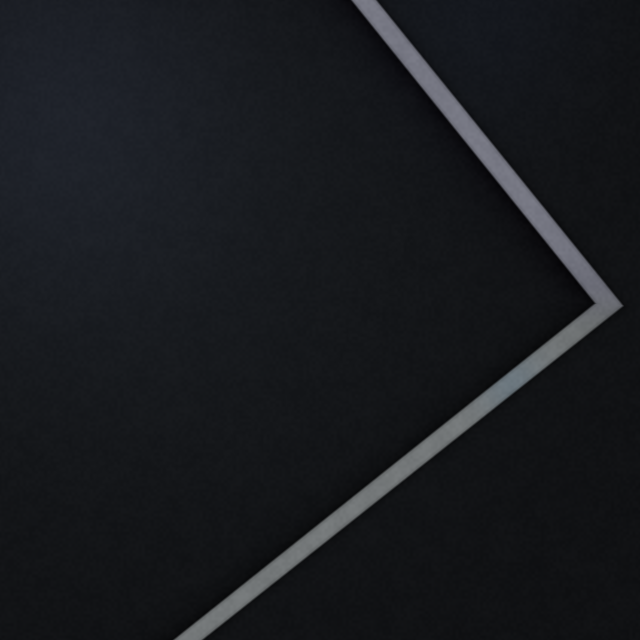
A Shadertoy shader for this background:

```glsl
// A grey metal chevron pointing right over a dark, softly lit, grainy wall.

float hash(vec2 p) {
    vec3 q = fract(vec3(p.xyx) * 0.1031);
    q += dot(q, q.yzx + 33.33);
    return fract((q.x + q.y) * q.z);
}

float noise(vec2 p) {
    vec2 cell = floor(p), f = fract(p);
    f = f * f * (3.0 - 2.0 * f);
    return mix(mix(hash(cell), hash(cell + vec2(1, 0)), f.x),
               mix(hash(cell + vec2(0, 1)), hash(cell + vec2(1, 1)), f.x), f.y);
}

// Signed distance to the line a-b, positive on its left
float side(vec2 p, vec2 a, vec2 b) {
    vec2 dir = normalize(b - a);
    return dot(p - a, vec2(-dir.y, dir.x));
}

// Soft spot of light
float glow(vec2 p, vec2 centre, vec2 size) {
    vec2 d = (p - centre) / size;
    return exp(-dot(d, d));
}

void mainImage(out vec4 fragColor, in vec2 fragCoord) {
    vec2 uv = fragCoord / iResolution.xy;
    float soft = max(0.0022, 0.8 / iResolution.y);

    // Chevron edges: x is the upper arm, y the lower arm
    vec2 tip = vec2(0.974, 0.522), notch = vec2(0.930, 0.526);
    vec2 outer = vec2(side(uv, vec2(0.588, 1.0), tip), side(uv, tip, vec2(0.316, 0.0)));
    vec2 inner = vec2(side(uv, vec2(0.549, 1.0), notch), side(uv, notch, vec2(0.271, 0.0)));
    float outside = max(outer.x, outer.y);
    float inside = -max(inner.x, inner.y);
    float bar = max(outside, inside);

    // Wall: blue light at the upper left, fading to the lower right
    vec3 wall = mix(vec3(0.060, 0.064, 0.072), vec3(0.090, 0.100, 0.113),
                    glow(uv, vec2(0.20, 0.65), vec2(0.62, 0.55)));
    wall += vec3(0.035, 0.040, 0.058) * glow(uv, vec2(0.08, 0.84), vec2(0.30, 0.32));
    wall += vec3(0.012, 0.018, 0.032) * glow(uv, vec2(0.76, 1.0), vec2(0.18, 0.20));

    // Shadows: wide below the upper arm, narrow along every edge
    float upper = smoothstep(0.48, 0.56, uv.y);
    float shadow = smoothstep(-0.004, 0.004, inside) * exp(-max(inside, 0.0) / 0.027);
    wall *= 1.0 - shadow * mix(vec3(0.30), vec3(0.58, 0.66, 0.54), upper);
    wall *= 1.0 - 0.45 * exp(-max(bar, 0.0) / 0.006);

    // Fine grain and faint mottling
    float grain = noise(uv * 210.0) - 0.5;
    float mottle = noise(uv * 45.0 + 17.0) - 0.5;
    wall += 0.014 * grain + 0.007 * mottle;

    // Metal: cool above, neutral below, dimmer at the tip
    vec3 metal = mix(vec3(0.455, 0.470, 0.475), vec3(0.465, 0.470, 0.515), upper);
    metal += vec3(-0.03, 0.0, 0.025) * glow(uv, vec2(0.80, 0.40), vec2(0.05));
    metal *= 1.0 - 0.12 * glow(uv, tip, vec2(0.09));
    metal *= 0.86 + 0.14 * smoothstep(0.0, 0.007, -bar);
    metal += 0.025 * grain + 0.025 * mottle;

    vec3 color = mix(metal, wall, smoothstep(-soft, soft, bar));
    fragColor = vec4(clamp(color, 0.0, 1.0), 1.0);
}
```
